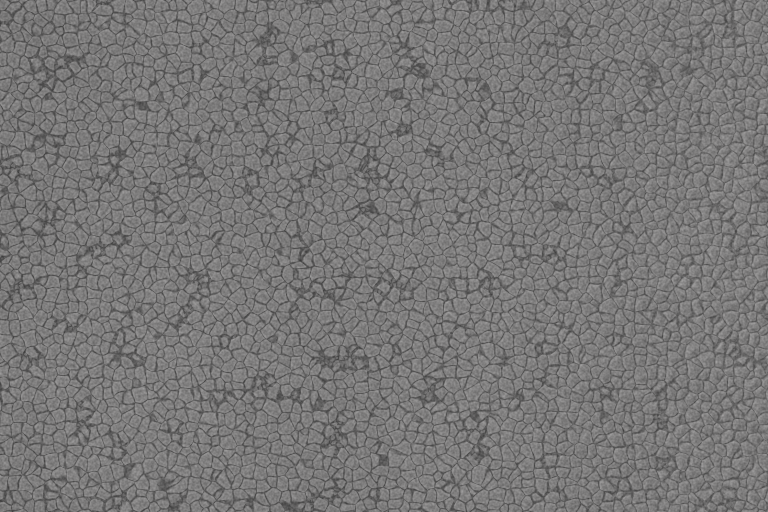
This texture is drawn by a WebGL 1 fragment shader. Its source:

```glsl
precision highp float;

uniform vec2 u_resolution;

#define CELLS_PER_HEIGHT 46.0
#define SIZE_SPREAD 0.30
#define GAP_WIDTH 0.05
#define PATCH_WIDTH 0.30
#define PEBBLE_SCALE 2.3
#define BODY_TONE 0.488
#define GAP_TONE 0.335
#define RIM_LIGHT 0.035
#define RELIEF 0.16
#define GRAIN 0.085

vec2 hash2(vec2 p) {
  vec3 q = fract(p.xyx * vec3(0.1031, 0.1030, 0.0973));
  q += dot(q, q.yzx + 33.33);
  return fract((q.xx + q.yz) * q.zy);
}

vec2 latticeGradient(vec2 p) {
  float angle = 6.2832 * hash2(p).x;
  return vec2(cos(angle), sin(angle));
}

float gradientNoise(vec2 p) {
  vec2 i = floor(p);
  vec2 f = p - i;
  vec2 u = f * f * f * (f * (f * 6.0 - 15.0) + 10.0);
  vec2 e = vec2(0.0, 1.0);
  float a = dot(latticeGradient(i), f);
  float b = dot(latticeGradient(i + e.yx), f - e.yx);
  float c = dot(latticeGradient(i + e.xy), f - e.xy);
  float d = dot(latticeGradient(i + e.yy), f - e.yy);
  return mix(mix(a, b, u.x), mix(c, d, u.x), u.y);
}

// Cell border distance: x is zero on a border, y is a random value per cell
vec2 cells(vec2 p) {
  vec2 base = floor(p);
  float nearest = 9.0;
  float second = 9.0;
  float id = 0.0;
  for (int j = -1; j <= 1; j++) {
    for (int i = -1; i <= 1; i++) {
      vec2 cell = base + vec2(float(i), float(j));
      vec2 seed = cell + 0.06 + 0.88 * hash2(cell);
      float size = hash2(cell + 71.0).x;
      float d = length(seed - p) - SIZE_SPREAD * size;
      if (d < nearest) {
        second = nearest;
        nearest = d;
        id = size;
      } else {
        second = min(second, d);
      }
    }
  }
  return vec2(second - nearest, id);
}

void main() {
  vec2 uv = gl_FragCoord.xy / u_resolution.y;
  float across = gl_FragCoord.x / u_resolution.x;
  float pixel = CELLS_PER_HEIGHT / u_resolution.y;

  // Slightly bent cell space, so the borders curve
  vec2 p = uv * CELLS_PER_HEIGHT + 20.0;
  vec2 bend = vec2(gradientNoise(p * 0.9), gradientNoise(p * 0.9 + 40.0));
  p += 0.3 * bend;

  // Gaps widen into irregular patches
  float clumps = gradientNoise(p * 0.31) + 0.5 * gradientNoise(p * 0.67 + 9.0);
  float patchMask = smoothstep(0.12, 0.6, clumps);
  float gap = GAP_WIDTH + PATCH_WIDTH * patchMask + 0.08 * gradientNoise(p * 1.3);
  float softness = max(0.17, 1.5 * pixel);

  vec2 cell = cells(p);
  float body = smoothstep(gap - 0.5 * softness, gap + softness, cell.x);
  float rim = body * (1.0 - smoothstep(gap + 0.2, gap + 0.55, cell.x));

  // Small pebbles fill the wide gaps
  float pebble = smoothstep(0.05, 0.5, cells(p * PEBBLE_SCALE + 5.0).x);
  float gapTone = GAP_TONE + 0.13 * pebble * patchMask;

  // Side light: borders turn from dark to raised toward the right
  float side = smoothstep(0.55, 1.0, across);
  float slope = cells(p + vec2(-0.13, 0.10)).x - cell.x;
  float lineDepth = 1.0 - 0.4 * side + 0.35 * min(clumps, 0.0);
  float bodyTone = BODY_TONE + 0.025 * (cell.y - 0.5);
  float tone = mix(bodyTone, gapTone, (1.0 - body) * lineDepth);
  tone += RIM_LIGHT * rim;
  tone -= RELIEF * (0.25 + 0.75 * side) * slope;

  // Fine grain on a turned lattice, and broad uneven light
  vec2 turned = mat2(0.8, 0.6, -0.6, 0.8) * uv;
  float grain = gradientNoise(turned * 151.0) + gradientNoise(turned * 237.0 + 30.0);
  tone += GRAIN * grain;
  tone += 0.02 * gradientNoise(uv * 2.3 + 4.0);
  tone -= 0.03 * dot(uv - vec2(0.75, 0.5), uv - vec2(0.75, 0.5));

  gl_FragColor = vec4(tone * vec3(1.006, 0.998, 0.997), 1.0);
}
```
